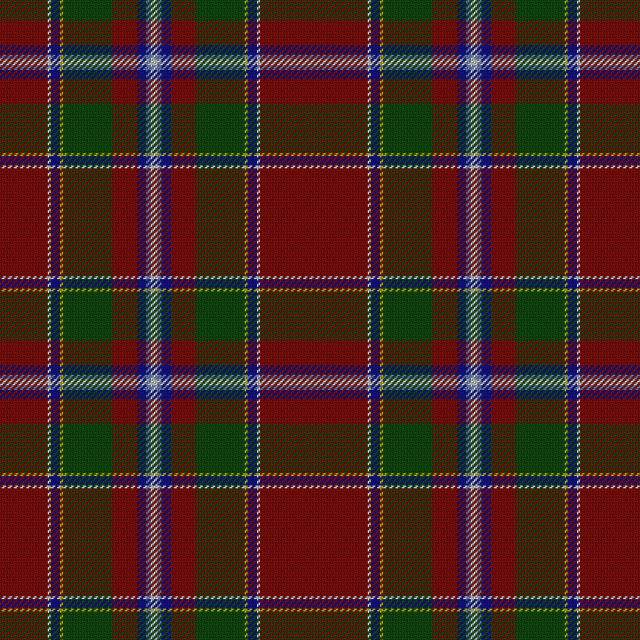
Reproduce this pattern procedurally as a WebGL 1 fragment shader.

```glsl
precision highp float;
// Woven tartan: a mirrored sequence of coloured bands, used for warp and weft,
// crossed in a 2/2 twill whose rounded threads shade towards their edges.
// Each pixel averages a grid of samples so that the fine weave stays smooth.

uniform vec2 u_resolution;

#define REPEATS 2.0                // setts across and down
#define SETT 208.0                 // threads per sett, a multiple of 4
#define PIVOT vec2(100.0, 167.5)   // centre of the pale stripe, in threads
#define RED vec3(0.60, 0.07, 0.06)
#define GREEN vec3(0.08, 0.35, 0.07)
#define BLUE vec3(0.09, 0.09, 0.64)
#define SKY vec3(0.48, 0.60, 0.88)
#define WHITE vec3(0.95, 0.96, 0.94)
#define YELLOW vec3(0.84, 0.81, 0.06)
#define SAMPLES 5                  // samples per pixel side

// Colour of a thread, counted outwards from the pivot on both sides.
vec3 threadColour(float index) {
  float d = abs(mod(index + 0.5 + 0.5 * SETT, SETT) - 0.5 * SETT);
  vec3 c = WHITE;
  c = mix(c, SKY, step(2.0, d));
  c = mix(c, BLUE, step(5.0, d));
  c = mix(c, RED, step(11.0, d));
  c = mix(c, GREEN, step(27.0, d));
  c = mix(c, YELLOW, step(59.0, d));
  c = mix(c, BLUE, step(61.0, d));
  c = mix(c, WHITE, step(67.0, d));
  return mix(c, RED, step(69.0, d));
}

// Parabolic bulge: 0 at both ends, 1 in the middle.
float bulge(float t) {
  return 4.0 * t * (1.0 - t);
}

// Light on a thread, across its width and along its visible float.
float threadShade(float across, float along) {
  return (0.35 + 0.65 * bulge(across)) * (0.6 + 0.4 * bulge(along));
}

// Cloth colour at a position measured in threads from the pivot.
vec3 weave(vec2 p) {
  vec2 cell = floor(p);
  vec2 f = p - cell;
  float phase = floor(mod(cell.x - cell.y + 0.5, 4.0));
  if (phase < 2.0) {
    // Warp on top: the float runs upwards over two weft threads.
    return threadColour(cell.x) * threadShade(f.x, 0.5 * (1.0 - phase + f.y));
  }
  // Weft on top: the float runs rightwards over two warp threads.
  return threadColour(cell.y) * threadShade(f.y, 0.5 * (phase - 2.0 + f.x));
}

void main() {
  vec2 corner = gl_FragCoord.xy - 0.5;
  vec3 sum = vec3(0.0);
  for (int j = 0; j < SAMPLES; j++) {
    for (int i = 0; i < SAMPLES; i++) {
      vec2 offset = (vec2(float(i), float(j)) + 0.5) / float(SAMPLES);
      vec2 uv = (corner + offset) / u_resolution;
      sum += weave(uv * REPEATS * SETT - PIVOT);
    }
  }
  gl_FragColor = vec4(sum / float(SAMPLES * SAMPLES), 1.0);
}
```
